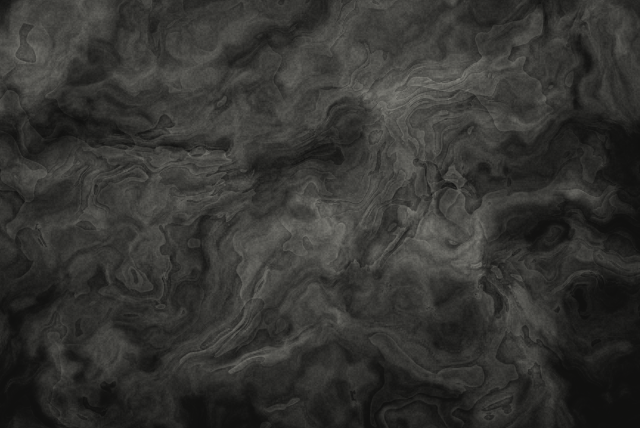
This texture is drawn by a Shadertoy shader. Its source:

```glsl
// Dark charcoal plaster: cloudy tones, diagonal brush streaks and torn creases.
// Warped value noise gives the clouds; its contour lines become small cliffs
// with a lit rim and a soft shadow. A vignette and fine grain finish it.

#define MEAN_TONE 0.282
#define CLOUD_CONTRAST 0.21
#define MOTTLE_CONTRAST 0.13
#define STREAK_CONTRAST 0.075
#define CREASE_CONTRAST 0.085
#define CREASE_WIDTH 0.0032
#define GRAIN_CONTRAST 0.022
#define VIGNETTE 0.105
#define SLANT 0.62
#define TINT vec3(1.0, 0.995, 0.945)

float hash(vec2 cell) {
    vec3 q = fract(cell.xyx * 0.1031);
    q += dot(q, q.yzx + 33.33);
    return fract((q.x + q.y) * q.z);
}

// Value noise from -1 to 1
float noise(vec2 p) {
    vec2 i = floor(p), f = p - i;
    f = f * f * f * (f * (f * 6.0 - 15.0) + 10.0);
    float low = mix(hash(i), hash(i + vec2(1, 0)), f.x);
    float high = mix(hash(i + vec2(0, 1)), hash(i + vec2(1, 1)), f.x);
    return 2.0 * mix(low, high, f.y) - 1.0;
}

float fbm(vec2 p, int octaves) {
    const mat2 turn = mat2(0.8, 0.6, -0.6, 0.8);
    float sum = 0.0, amplitude = 0.5;
    for (int i = 0; i < octaves; i++) {
        sum += amplitude * noise(p);
        p = turn * p * 2.03 + 19.7;
        amplitude *= 0.5;
    }
    return sum;
}

// Relief along the integer contours of a height: lit rim above, shadow below
float cliff(float height, float width) {
    float slope = length(vec2(dFdx(height), dFdy(height))) * iResolution.y;
    float offset = height - floor(height + 0.5);
    float t = offset / ((slope + 1.0) * width);
    float rim = 0.9 * exp(-max(t, 0.0) * 0.8);
    float shadow = -0.8 * exp(min(t, 0.0) / 5.0);
    float relief = mix(shadow, rim, smoothstep(-0.7, 0.7, t));
    return relief * smoothstep(0.5, 0.2, abs(offset));
}

void mainImage(out vec4 fragColor, in vec2 fragCoord) {
    vec2 uv = fragCoord / iResolution.xy;
    vec2 p = fragCoord / iResolution.y;

    // Slanted frame, bent by slow noise
    float c = cos(SLANT), s = sin(SLANT);
    vec2 slanted = mat2(c, -s, s, c) * p + 5.0;
    vec2 warp = vec2(fbm(slanted * 4.0, 4), fbm(slanted * 4.0 + 41.0, 4));
    vec2 flow = slanted * vec2(1.0, 1.6) + 0.3 * warp;

    // Soft tones
    float clouds = fbm(flow * 3.2 + 7.0, 6);
    float mottle = fbm(flow * 10.0 + 0.8 * warp + 63.0, 5);
    float streaks = fbm(slanted * vec2(16.0, 62.0) + warp * 9.0, 3);
    float streakMask = smoothstep(-0.25, 0.3, fbm(flow * 4.0 + 90.0, 3));

    // Torn layers, short flakes and long veins, each kept to patches
    float layers = cliff(fbm(flow * 3.0 + 23.0, 5) * 3.0, CREASE_WIDTH);
    float flakes = cliff(fbm(flow * vec2(6.0, 9.0) + 51.0, 4) * 2.5, CREASE_WIDTH * 0.8);
    float veins = cliff(fbm(p * 3.5 + 0.5 * warp + 77.0, 4) * 2.0 + 0.1, CREASE_WIDTH * 0.7);
    float layerMask = smoothstep(-0.12, 0.25, fbm(p * 4.5 + 31.0, 3));
    float flakeMask = smoothstep(0.0, 0.3, fbm(p * 5.0 + 12.0, 3));
    float veinMask = smoothstep(-0.05, 0.3, fbm(p * 3.5 + 84.0, 3));
    float creases = layers * layerMask + 0.65 * flakes * flakeMask + 0.8 * veins * veinMask;

    // Fine tooth of the surface
    float grain = noise(p * 290.0) + 0.6 * noise(p * 130.0 + 9.0);

    // Darker sides and lower corners
    vec2 fromCentre = 2.0 * (uv - vec2(0.46, 0.57));
    float edge = dot(fromCentre, fromCentre);

    float tone = MEAN_TONE - VIGNETTE * edge;
    tone += CLOUD_CONTRAST * clouds + MOTTLE_CONTRAST * mottle;
    float strength = 0.3 + 3.2 * clamp(tone, 0.05, 0.35);
    tone += strength * (STREAK_CONTRAST * streaks * streakMask
                      + CREASE_CONTRAST * creases + GRAIN_CONTRAST * grain);

    // Soft floor keeps the deepest shadows from clipping
    tone = 0.5 * (tone + 0.06 + sqrt((tone - 0.06) * (tone - 0.06) + 0.0008));
    fragColor = vec4(tone * TINT, 1.0);
}
```
